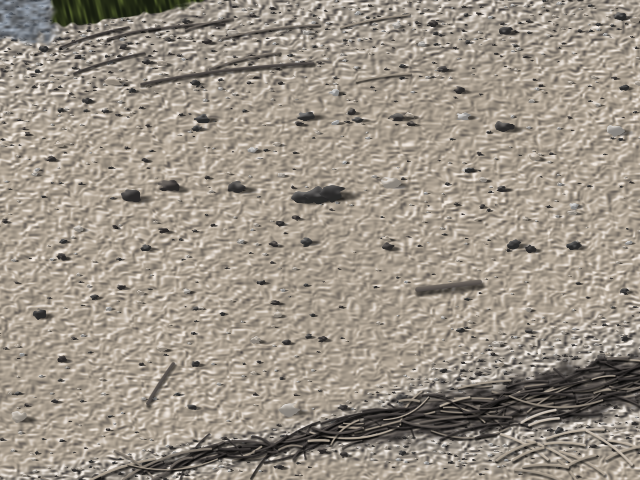
Write a Shadertoy shader that draws this texture.

```glsl
// Sunlit sandy shore: embossed noise makes the grain, jittered cells scatter
// stones with cast shadows, and loops of bent capsules lay driftwood along a
// sloping wrack line. Grass and wet ground fill one corner.
#define GRAIN vec2(118.0, 180.0)
#define SAND_TONE 0.672
#define RELIEF 0.31
#define COARSE_RELIEF 0.24
#define WRACK_TWIGS 150
#define STRAWS 16
#define WRACK_SLOPE 0.18
#define SHADOW 0.55

float hash(vec2 p) {
  vec3 q = fract(vec3(p.xyx) * 0.1031);
  q += dot(q, q.yzx + 33.33);
  return fract((q.x + q.y) * q.z);
}

vec4 hash4(vec2 p) {
  return vec4(hash(p), hash(p + 17.3), hash(p + 41.7), hash(p + 73.1));
}

float noise(vec2 p) {
  vec2 i = floor(p), f = fract(p);
  f = f * f * (3.0 - 2.0 * f);
  return mix(mix(hash(i), hash(i + vec2(1, 0)), f.x),
             mix(hash(i + vec2(0, 1)), hash(i + vec2(1, 1)), f.x), f.y);
}

// Warm sand ramp, greyer in its darkest and brightest tones
vec3 toneColor(float v) {
  vec3 tint = mix(vec3(1.0, 0.93, 0.91), vec3(1.0, 0.932, 0.843), smoothstep(0.2, 0.6, v));
  return clamp(v, 0.08, 0.95) * mix(tint, vec3(1.0, 0.96, 0.92), smoothstep(0.7, 0.88, v));
}

float wrackHeight(float x) { return 0.01 + WRACK_SLOPE * (x - 0.22); }
float wrackWidth(float x) { return 0.01 + 0.048 * smoothstep(0.45, 1.1, x); }

// Gravelly ground near the wrack line and toward the far edge
float coarseness(vec2 p) {
  float reach = 0.05 + 0.12 * smoothstep(0.6, 1.1, p.x);
  float near = 1.0 - smoothstep(0.4, 1.1, abs(p.y - wrackHeight(p.x)) / reach);
  return max(near, 0.8 * smoothstep(0.72, 1.0, p.y + 0.12 * (0.6 - p.x)));
}

float relief(vec2 g) {
  vec2 sun = vec2(0.35, -0.4);
  return noise(g + sun) - noise(g - sun);
}

void drawStone(vec2 p, vec2 center, float r, vec4 h, float pale, inout vec3 col) {
  vec2 q = (p - center) / r;
  if (dot(q, q) > 16.0) return;
  q.y = q.y * (1.3 + 0.6 * h.z) - 0.25 * (h.y - 0.5) * q.x;
  col *= 1.0 - SHADOW * (1.0 - smoothstep(0.4, 1.1, length((q - vec2(0.9, -0.5)) * vec2(0.62, 1.3))));
  float lump = noise(q * 1.7 + h.xy * 90.0) - 0.5;
  float edge = 0.9 / (iResolution.y * r);
  float body = 1.0 - smoothstep(1.0 - edge, 1.0 + edge, length(q) + 0.7 * lump);
  float lit = smoothstep(-0.3, 0.9, q.y * 0.8 - q.x * 0.4 + lump);
  bool isPale = fract(h.w * 7.31 + h.y) < pale;
  float tone = isPale ? mix(0.55, 0.88, lit) : mix(0.17, 0.5, lit * (0.5 + 0.5 * h.z));
  col = mix(col, mix(toneColor(tone), vec3(0.97 * tone), h.y), body);
}

// One jittered stone per occupied cell
void scatterStones(vec2 p, float cell, float size, float share, float extra, float pale, inout vec3 col) {
  for (int k = 0; k < 9; k++) {
    vec2 id = floor(p / cell) + vec2(k % 3 - 1, k / 3 - 1);
    vec4 h = hash4(id + cell * 900.0);
    vec2 center = (id + 0.1 + 0.8 * h.yz) * cell;
    if (h.x < share + extra * coarseness(center))
      drawStone(p, center, size * (0.55 + 0.75 * h.w * h.w), h, pale, col);
  }
}

void drawTwig(vec2 p, vec2 start, float angle, float len, float width, float bend, float tone, inout vec3 col) {
  vec2 dir = vec2(cos(angle), sin(angle)), q = p - start;
  float along = clamp(dot(q, dir), 0.0, len);
  q -= dir * along + vec2(-dir.y, dir.x) * bend * along * (len - along) / len;
  float px = 0.8 / iResolution.y;
  float shade = smoothstep(0.5 * width, 2.0 * width + px, length(q + vec2(-0.6, 1.5) * width));
  col *= 1.0 - SHADOW * (1.0 - shade);
  float body = 1.0 - smoothstep(width - px, width + px, length(q));
  col = mix(col, toneColor(tone + 0.08 * q.y / width), body);
}

void mainImage(out vec4 fragColor, in vec2 fragCoord) {
  vec2 p = fragCoord / iResolution.y;
  float coarse = coarseness(p);

  // Sand grain, calmer in broad patches
  float patches = noise(p * vec2(3.0, 5.0) + 4.0);
  vec2 warp = 1.4 * vec2(noise(p * 45.0), noise(p * 45.0 + 31.0));
  float strength = RELIEF * mix(0.7, 1.15, patches) + COARSE_RELIEF * coarse;
  float tone = SAND_TONE + strength * relief(p * GRAIN + warp) - 0.03 * coarse;
  tone += 0.13 * relief(p * GRAIN * 0.45 + 9.0) + 0.05 * (patches - 0.5);
  vec3 col = toneColor(tone);
  col = mix(col, vec3(dot(col, vec3(0.34))), 0.3 * coarse);

  // Gravel, pebbles, rocks and the central boulder
  scatterStones(p, 0.016, 0.0042, 0.10, 0.60, 0.60, col);
  scatterStones(p, 0.047, 0.0080, 0.24, 0.25, 0.45, col);
  scatterStones(p, 0.110, 0.0150, 0.40, 0.00, 0.12, col);
  for (float k = 0.0; k < 3.0; k++)
    drawStone(p, vec2(0.634 + 0.029 * k, 0.588 + 0.005 * k), 0.024, vec4(0.3 * k, 0.7, 0.9 - 0.3 * k, 0.4), 0.0, col);

  // Loose sticks on the open sand
  for (int i = 0; i < 9; i++) {
    vec4 h = hash4(vec2(i, 5));
    vec2 start = vec2(0.12 + 0.7 * h.x, 0.82 + 0.16 * h.y);
    drawTwig(p, start, 0.3 * h.z, 0.06 + 0.15 * h.w, 0.0018, 0.1, 0.25 + 0.4 * h.x, col);
  }
  drawTwig(p, vec2(0.295, 0.825), 0.12, 0.36, 0.0027, 0.08, 0.30, col);
  drawTwig(p, vec2(0.308, 0.160), 1.0, 0.098, 0.0034, 0.05, 0.34, col);
  drawTwig(p, vec2(0.870, 0.397), 0.12, 0.13, 0.0050, 0.0, 0.38, col);

  // Dark bed of the wrack line, then its twigs
  float rise = p.y - wrackHeight(p.x);
  float tangle = noise(vec2(p.x * 45.0, rise * 190.0));
  float bed = abs(rise) / wrackWidth(p.x) + 0.8 * (noise(p * vec2(28.0, 55.0)) - 0.5);
  bed = (1.0 - smoothstep(0.5, 1.15, bed)) * smoothstep(0.15, 0.4, p.x);
  col = mix(col, toneColor(0.1 + 0.5 * tangle * tangle), 0.85 * bed);
  for (int i = 0; i < WRACK_TWIGS && rise < 0.2; i++) {
    vec4 h = hash4(vec2(i, 61)), k = hash4(vec2(i, 127));
    float x = 0.15 + 1.2 * pow(h.x, 0.65);
    float y = wrackHeight(x) + 1.25 * wrackWidth(x) * (h.y + h.z - 1.0);
    float angle = 0.2 + (h.w - 0.5) * (k.x > 0.8 ? 2.4 : 0.6);
    float len = 0.04 + 0.17 * k.y * k.y;
    vec2 start = vec2(x, y) - 0.5 * len * vec2(cos(angle), sin(angle));
    drawTwig(p, start, angle, len, 0.0012 + 0.0014 * k.z, k.x - 0.5, mix(0.2, 0.72, k.w * k.w), col);
  }

  // Pale straw in the near right corner
  for (int i = 0; i < STRAWS; i++) {
    vec4 h = hash4(vec2(i, 211));
    vec2 start = vec2(1.03 + 0.27 * h.x, 0.02 + 0.1 * h.y);
    drawTwig(p, start, 1.5 * h.z - 0.9, 0.05 + 0.07 * h.w, 0.0026, 0.2, 0.62 + 0.18 * h.y, col);
  }

  // Wet ground and grass in the far left corner
  float ragged = noise(p * vec2(60.0, 45.0)) - 0.5;
  float wet = smoothstep(0.91, 0.93, p.y + 0.03 * ragged) * (1.0 - smoothstep(0.09, 0.14, p.x));
  col = mix(col, vec3(0.40, 0.44, 0.49) * (0.5 + noise(p * vec2(70.0, 160.0))), 0.75 * wet);
  float hem = 0.944 + 0.2 * max(p.x - 0.18, 0.0) + 0.016 * ragged;
  float grass = smoothstep(0.0, 0.006, p.y - hem) * smoothstep(0.10, 0.12, p.x + 0.02 * ragged);
  float blades = noise(vec2(p.x * 170.0 + p.y * 40.0, p.y * 38.0));
  col = mix(col, mix(vec3(0.09, 0.11, 0.06), vec3(0.33, 0.38, 0.18), blades * blades), grass);

  fragColor = vec4(clamp(col, 0.0, 1.0), 1.0);
}
```
